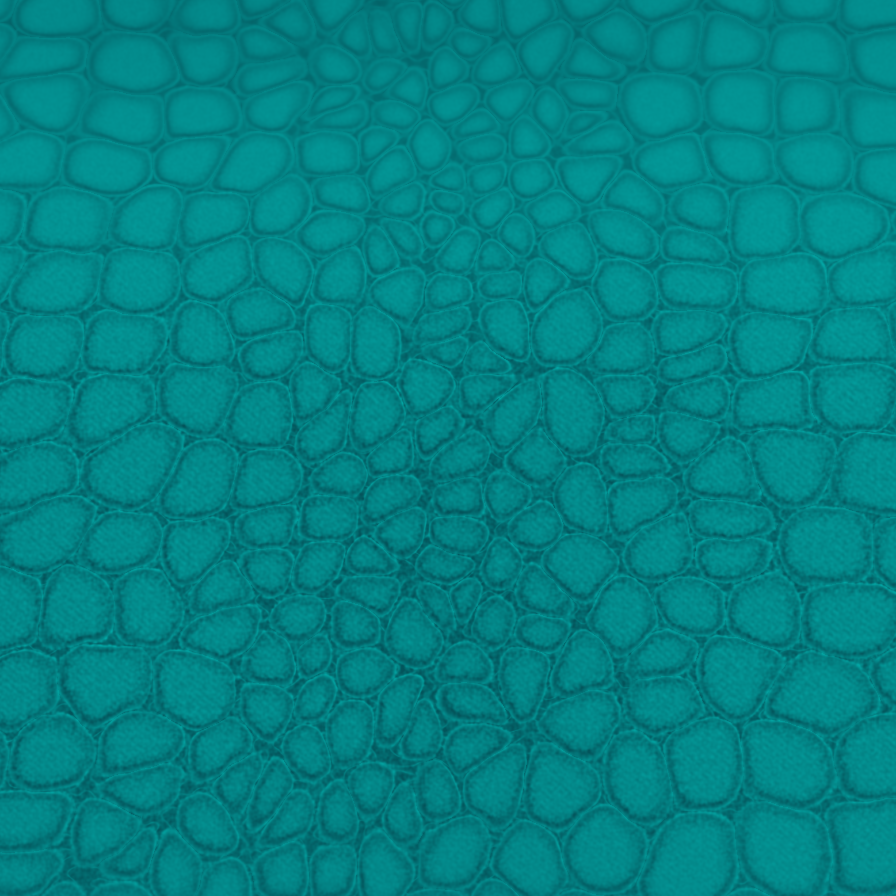
Reproduce this texture procedurally as a Shadertoy shader.

```glsl
// Teal embossed reptile leather seen at a slant, sharp in the middle and soft towards the far edge.

vec2 hash2(vec2 p) {
    vec3 q = fract(p.xyx * vec3(0.1031, 0.1030, 0.0973));
    q += dot(q, q.yzx + 33.33);
    return fract((q.xx + q.yz) * q.zy);
}

float gradientNoise(vec2 p) {
    vec2 i = floor(p), f = p - i;
    vec2 s = f * f * f * (f * (f * 6.0 - 15.0) + 10.0);
    vec2 o = vec2(0.0, 1.0);
    float a = dot(hash2(i) * 2.0 - 1.0, f);
    float b = dot(hash2(i + o.yx) * 2.0 - 1.0, f - o.yx);
    float c = dot(hash2(i + o) * 2.0 - 1.0, f - o);
    float d = dot(hash2(i + 1.0) * 2.0 - 1.0, f - 1.0);
    return mix(mix(a, b, s.x), mix(c, d, s.x), s.y);
}

// Centre of a scale; cells in the small-scaled belt are split into two.
vec2 scaleCentre(vec2 id, float part) {
    float row = id.y - 6.6;
    float offBelt = (id.x - 0.9 + 0.07 * row * row) / 2.9;
    float belt = exp(-offBelt * offBelt);
    bool isSplit = hash2(id + 71.0).x < belt * 0.95;
    if (!isSplit && part > 0.5) return id + 1000.0;
    vec2 jitter = (hash2(id + part * 37.0 + 11.0) - 0.5) * mix(0.4, 0.76, belt);
    if (isSplit) jitter.y = jitter.y * 0.45 + (part - 0.5) * 0.52;
    return id + vec2(0.7 * hash2(vec2(id.y, 5.0)).x, 0.5) + jitter;
}

// Rounded distance to the scale border (x) and the direction towards it (yz).
vec3 scaleBorder(vec2 p) {
    vec2 cell = floor(p), nearest = vec2(0.0);
    float best = 1e6;
    for (int n = 0; n < 30; n++) {
        vec2 id = cell + vec2(n % 5 - 2, (n / 5) % 3 - 1);
        vec2 r = scaleCentre(id, float(n / 15)) - p;
        if (dot(r, r) < best) { best = dot(r, r); nearest = r; }
    }
    float sum = 1e-6;
    vec2 dir = vec2(0.0);
    for (int n = 0; n < 30; n++) {
        vec2 id = cell + vec2(n % 5 - 2, (n / 5) % 3 - 1);
        vec2 r = scaleCentre(id, float(n / 15)) - p;
        vec2 across = r - nearest;
        if (dot(across, across) < 1e-5) continue;
        across = normalize(across);
        float w = exp(-11.0 * dot(0.5 * (r + nearest), across));
        sum += w;
        dir += w * across;
    }
    return vec3(-log(sum) / 11.0, dir / sum);
}

// Soft band that widens and weakens as blur grows.
float band(float d, float centre, float width, float blur) {
    float w = sqrt(width * width + blur * blur);
    float x = (d - centre) / w;
    return exp(-x * x) * width / w;
}

void mainImage(out vec4 fragColor, in vec2 fragCoord) {
    vec2 uv = fragCoord / iResolution.xy;
    float blur = 0.045 * smoothstep(0.5, 1.0, uv.y) + 0.014 * smoothstep(0.25, 0.0, uv.y);
    float focus = smoothstep(0.9, 0.5, uv.y) * smoothstep(-0.25, 0.25, uv.y);

    // Bend the sheet, then map it to rows and columns of scales
    vec2 p = uv;
    p += 0.028 * vec2(gradientNoise(uv * 4.0), gradientNoise(uv * 3.5 + 19.0));
    p += 0.012 * vec2(gradientNoise(uv * 17.0 + 7.0), gradientNoise(uv * 17.0 + 43.0));
    p += 0.003 * vec2(gradientNoise(uv * 48.0 + 3.0), gradientNoise(uv * 48.0 + 61.0));
    float x = (p.x - 0.5) * (0.9 + 0.25 * p.y) - 0.08 * (p.y - 0.5) + 0.02;
    vec2 grid = vec2(10.0 * x + 1.2 * tanh(x / 0.2), 10.0 * p.y + 3.5 * p.y * p.y);
    vec3 border = scaleBorder(grid);

    // Grain, wear that breaks up the lines, and a crumpled edge
    float grain = 1.2 * gradientNoise(uv * 235.0) + gradientNoise(uv * 130.0 + 31.0);
    float wear = gradientNoise(uv * 22.0 + 5.0);
    float d = border.x + focus * (0.025 * gradientNoise(uv * 75.0) + 0.008 * grain);
    float facing = dot(border.yz, vec2(-0.5, -0.85));

    // Domed body, dark rim, thin bright ridge and creased gaps
    float body = smoothstep(0.02, 0.2 + blur, d);
    float rim = band(d, 0.05, 0.03, blur * 0.8);
    float ridge = band(d, -0.004, 0.017, blur * 0.7);
    float gap = smoothstep(blur * 0.5, -0.04 - blur * 0.5, d);
    float crease = band(gradientNoise(uv * vec2(48.0, 62.0)), 0.0, 0.07, blur * 2.0);
    float tone = 0.474 + 0.064 * body;
    tone -= rim * (0.05 + 0.045 * facing + 0.06 * wear);
    tone += ridge * (0.062 - 0.03 * facing + 0.07 * wear);
    tone += gap * (0.085 * crease - 0.08);

    // Speckle, strongest on the slopes, and woven thread on the domes
    float weave = sin(dot(uv, vec2(620.0, 760.0)) + 3.0 * gradientNoise(uv * 14.0));
    tone += focus * grain * (0.095 - 0.045 * body);
    tone += focus * 0.011 * weave * body;
    tone += 0.014 * grain * (1.0 - focus);

    // Broad light across the sheet
    tone += 0.034 * smoothstep(0.45, 0.75, uv.y) - 0.03 * smoothstep(0.82, 1.0, uv.y);
    tone += 0.014 * smoothstep(0.55, 0.95, uv.x) + 0.02 * gradientNoise(uv * 3.0 + 9.0);
    tone = clamp(tone, 0.33, 0.64);
    fragColor = vec4(0.01, tone, 0.41 + (tone - 0.39) * 0.895, 1.0);
}
```
